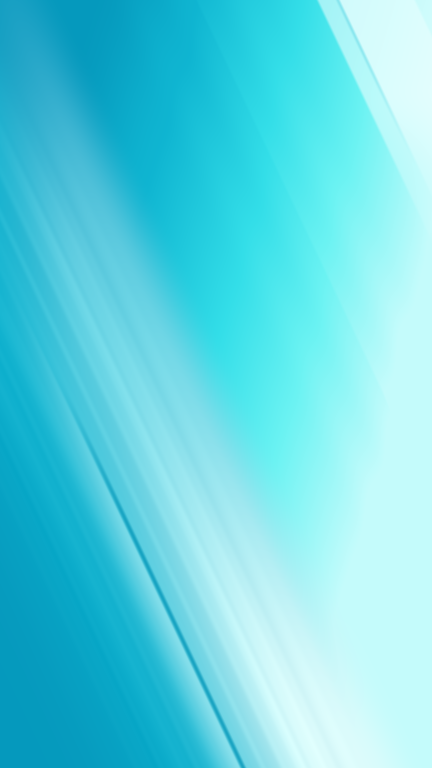
Give the GLSL for this background, as a Shadertoy shader.

```glsl
// Slanted beams of light over a cyan gradient: teal at the left, near white at the right.
// A skewed coordinate s is constant along each beam, so bands and edges are functions of s,
// and t (distance from the top) fades them along their length.

float hash(float n) {
    n = fract(n * 0.1031);
    n *= n + 33.33;
    return fract(n * (n + n));
}

float noise(float x) {
    float cell = floor(x);
    return mix(hash(cell), hash(cell + 1.0), smoothstep(0.0, 1.0, x - cell));
}

// Antialiased step from 0 to 1 at the given place
float edge(float place, float s) {
    float soft = 0.003 + 0.7 / iResolution.x;
    return smoothstep(place - soft, place + soft, s);
}

// Thin line with soft sides
float line(float place, float width, float s) {
    return edge(place - width, s) * (1.0 - edge(place + width, s));
}

// Teal to pale cyan ramp
vec3 cyanRamp(float f) {
    vec3 c = mix(vec3(0.02, 0.60, 0.74), vec3(0.06, 0.71, 0.82), smoothstep(0.0, 0.27, f));
    c = mix(c, vec3(0.20, 0.87, 0.91), clamp((f - 0.25) / 0.25, 0.0, 1.0));
    c = mix(c, vec3(0.42, 0.95, 0.95), clamp((f - 0.50) / 0.20, 0.0, 1.0));
    return mix(c, vec3(0.77, 0.985, 0.985), clamp((f - 0.70) / 0.23, 0.0, 1.0));
}

void mainImage(out vec4 fragColor, in vec2 fragCoord) {
    vec2 uv = fragCoord / iResolution.xy;
    float x = uv.x;
    float t = (1.0 - uv.y) * 16.0 / 9.0;
    float s = x - 0.475 * t;

    // Background gradient, with faint steps in the open cyan area
    float leftTone = 0.02 + 0.20 * smoothstep(-0.75, -0.30, s);
    float rightTone = -0.18 + 0.95 * x + 0.27 * t;
    rightTone += 0.03 * (edge(0.455, s) - 0.5) + 0.02 * (noise(s * 16.0) - 0.5);
    vec3 color = cyanRamp(mix(leftTone, rightTone, smoothstep(-0.20, 0.10, s)));

    // Broad pale band, brightening towards the bottom
    vec3 bandColor = mix(vec3(0.17, 0.65, 0.79), vec3(0.43, 0.84, 0.90), smoothstep(-0.1, 0.9, t));
    bandColor = mix(bandColor, vec3(0.86, 0.985, 0.985), smoothstep(0.65, 1.75, t));
    float band = smoothstep(-0.45, -0.08, s) * (1.0 - smoothstep(0.0, 0.14, s));
    band *= smoothstep(-0.15, 0.20, x);
    color = mix(color, bandColor, band);

    // Fine ripples on the left side of the band
    float ripple = 0.6 * noise(s * 34.0 + 40.0) + 0.4 * noise(s * 85.0 + 90.0) - 0.5;
    float rippleArea = smoothstep(-0.62, -0.35, s) * (1.0 - smoothstep(-0.15, 0.05, s));
    color += vec3(0.11, 0.07, 0.05) * ripple * rippleArea * smoothstep(0.1, 0.6, t);

    // Bright ray and the dark crease beside it
    float ray = smoothstep(-0.36, -0.29, s) * (1.0 - edge(-0.288, s));
    color = mix(color, vec3(0.72, 0.95, 0.97), 0.45 * ray * smoothstep(0.6, 1.4, t));
    float crease = line(-0.281, 0.005, s) * smoothstep(0.85, 1.25, t);
    color = mix(color, vec3(0.03, 0.60, 0.73), 0.8 * crease);

    // White beam in the upper right corner
    float beam = 0.55 * edge(0.735, s) + 0.25 * edge(0.785, s) - 0.15 * edge(0.96, s);
    beam *= 1.0 - smoothstep(0.20, 0.65, t);
    color = mix(color, vec3(0.95, 1.0, 1.0), beam);
    float seam = line(0.782, 0.003, s) * (1.0 - smoothstep(0.05, 0.40, t));
    color = mix(color, vec3(0.40, 0.84, 0.90), 0.6 * seam);

    fragColor = vec4(clamp(color, 0.0, 1.0), 1.0);
}
```
